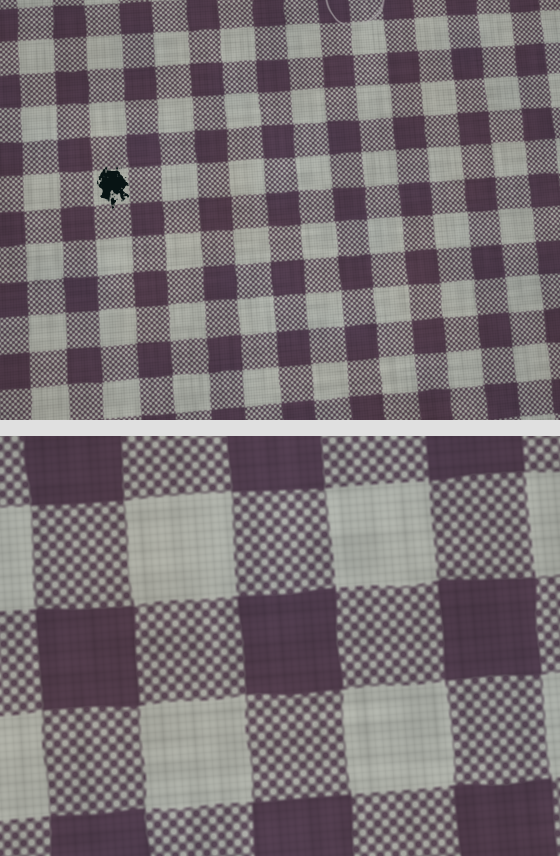
Top, the full canvas; bottom, a detail of the centre.
A Shadertoy shader for this texture:

```glsl
const vec3 LIGHT = vec3(0.63, 0.64, 0.61);
const vec3 DARK = vec3(0.295, 0.22, 0.28);
const vec3 HOLE_COLOR = vec3(0.03, 0.08, 0.08);
const vec3 FIBRE_COLOR = vec3(0.66, 0.64, 0.65);

// Perspective of the cloth: one check repeat per unit of (u, v)
const vec3 ACROSS = vec3(6.153, 0.208, -0.216);
const vec3 UP = vec3(-0.385, 6.322, -4.936);
const vec3 DEPTH = vec3(-0.033, -0.0643, 1.0643);

const vec2 BAND_WIDTH = vec2(0.48, 0.49);   // dark share of each repeat
const float THREADS = 26.0;                 // threads per repeat
const float WEAVE_CONTRAST = 0.42;
const float THREAD_VARIATION = 0.09;
const float EDGE_WOBBLE = 0.025;

const vec2 HOLE_CENTER = vec2(0.268, 0.556);
const float HOLE_RADIUS = 0.031;
const float HOLE_RAGGED = 0.032;
const vec2 FIBRE_CENTER = vec2(0.845, 1.012);
const float FIBRE_RADIUS = 0.073;
const float FIBRE_WIDTH = 0.0018;

const float PI = 3.14159;

float hash(vec2 p) {
    return fract(sin(dot(p, vec2(127.1, 311.7))) * 43758.5);
}

float noise(vec2 p) {
    vec2 i = floor(p), f = fract(p);
    f = f * f * (3.0 - 2.0 * f);
    return mix(mix(hash(i), hash(i + vec2(1, 0)), f.x),
               mix(hash(i + vec2(0, 1)), hash(i + vec2(1, 1)), f.x), f.y);
}

// Dark bands centred on the integers, for both directions at once
vec2 darkBands(vec2 uv, vec2 blur) {
    vec2 d = abs(fract(uv + 0.5) - 0.5) - 0.5 * BAND_WIDTH;
    return 1.0 - smoothstep(-blur, blur, d);
}

vec3 cloth(vec2 uv) {
    vec2 thread = uv * THREADS;
    vec2 footprint = fwidth(thread);
    float detail = 1.0 - smoothstep(0.6, 1.2, max(footprint.x, footprint.y));

    // Bands with slightly uneven edges
    vec2 wobble = vec2(noise(uv * 5.0), noise(uv * 5.0 + 31.0)) - 0.5;
    vec2 dark = darkBands(uv + EDGE_WOBBLE * wobble, fwidth(uv) + 0.006);

    // Plain weave: warp and weft alternate on top
    vec2 wave = sin(PI * thread);
    float over = clamp(1.5 * wave.x * wave.y, -1.0, 1.0);
    float warpOnTop = 0.5 + WEAVE_CONTRAST * detail * over;
    vec3 color = mix(LIGHT, DARK, mix(dark.y, dark.x, warpOnTop));

    // Uneven thread thickness and grooves between threads
    float warpTone = noise(thread * vec2(1.0, 0.08)) - 0.5;
    float weftTone = noise(thread * vec2(0.08, 1.0) + 40.0) - 0.5;
    color *= 1.0 + THREAD_VARIATION * detail * (warpTone + weftTone);
    color *= 1.0 + 0.05 * detail * (abs(wave.x) + abs(wave.y) - 1.27);
    return color;
}

// Loose fibre hanging in an arc, thinnest at its lowest point
float fibre(vec2 p, float px) {
    vec2 q = p - FIBRE_CENTER;
    float radius = FIBRE_RADIUS + 0.012 * (noise(p * 28.0) - 0.5);
    float line = 1.0 - smoothstep(0.0, FIBRE_WIDTH + px, abs(length(q) - radius));
    return line * mix(0.15, 0.7, smoothstep(0.01, 0.04, abs(q.x)));
}

void mainImage(out vec4 fragColor, in vec2 fragCoord) {
    vec2 p = fragCoord / iResolution.y;
    float px = 1.0 / iResolution.y;
    vec3 h = vec3(p, 1.0);
    vec2 uv = vec2(dot(ACROSS, h), dot(UP, h)) / dot(DEPTH, h);
    vec3 color = cloth(uv);

    // Faint soiling and light falloff
    vec2 fromMiddle = p - 0.5 * iResolution.xy / iResolution.y;
    color *= 1.0 + 0.06 * (noise(p * 6.0) - 0.5);
    color += vec3(0.012, 0.0, -0.012) * (noise(p * 9.0 + 17.0) - 0.5);
    color *= 1.03 - 0.13 * dot(fromMiddle, fromMiddle);

    color = mix(color, FIBRE_COLOR, fibre(p, px));

    // Ragged hole with a pale frayed rim
    vec2 q = p - HOLE_CENTER;
    float ragged = noise(p * 75.0) - 0.5 + 0.5 * (noise(p * 190.0) - 0.5);
    float d = length(q * vec2(1.05, 0.92)) - HOLE_RADIUS + HOLE_RAGGED * ragged;
    float rim = 1.0 - smoothstep(0.0, 0.012, d);
    color = mix(color, LIGHT, 0.5 * rim * noise(p * 120.0));
    color = mix(color, HOLE_COLOR, 1.0 - smoothstep(-px - 0.001, px + 0.001, d));

    fragColor = vec4(color, 1.0);
}
```
